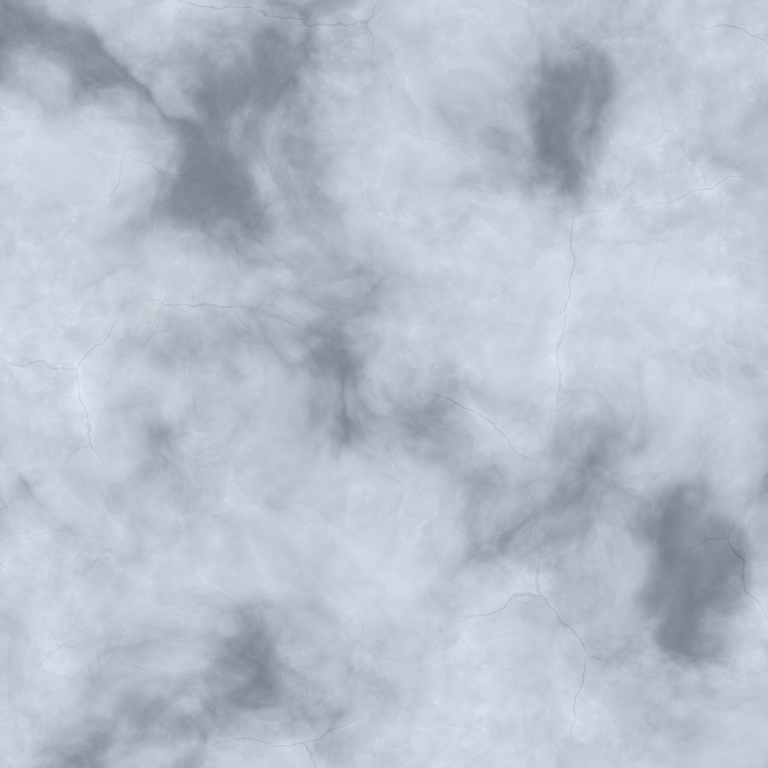
A Shadertoy shader for this texture:

```glsl
// Pale blue-grey marble: soft warped clouds with smoky dark veins,
// crisp flake outlines and sparse thin cracks with light halos.
// Gradient noise shapes the tone; warped Voronoi borders give the cracks.

#define CLOUD_SCALE 3.5
#define CLOUD_CONTRAST 3.8
#define WARP 0.06
#define VEIN_DEPTH 1.8
#define VEIN_DIR vec2(0.45, -0.89)
#define CRACK_SCALE 4.0
#define CRACK_DARK 0.06
#define HALO_LIGHT 0.05
#define FLAKE_DEPTH 0.026
#define GRAIN 0.042
#define BRIGHTEST 0.855
#define DARKEST_LEVEL 2.15

vec2 hash22(vec2 p) {
    vec3 q = fract(p.xyx * vec3(0.1031, 0.1030, 0.0973));
    q += dot(q, q.yzx + 33.33);
    return fract((q.xx + q.yz) * q.zy);
}

float cornerSlope(vec2 cell, vec2 offset) {
    return dot(normalize(hash22(cell) - 0.5 + 1e-4), offset);
}

float gradientNoise(vec2 p) {
    vec2 i = floor(p), f = fract(p);
    vec2 u = f * f * f * (f * (f * 6.0 - 15.0) + 10.0);
    vec2 e = vec2(1.0, 0.0);
    return mix(mix(cornerSlope(i, f), cornerSlope(i + e, f - e), u.x),
               mix(cornerSlope(i + e.yx, f - e.yx), cornerSlope(i + 1.0, f - 1.0), u.x), u.y);
}

float fbm(vec2 p, int octaves) {
    float sum = 0.0, amp = 1.0;
    for (int k = 0; k < octaves; k++) {
        sum += amp * gradientNoise(p);
        p = mat2(1.6, 1.2, -1.2, 1.6) * p + 17.3;
        amp *= 0.53;
    }
    return sum;
}

vec2 fbm2(vec2 p, int octaves) {
    return vec2(fbm(p, octaves), fbm(p + 41.7, octaves));
}

// Distance to the nearest Voronoi border, in cells
float borderDistance(vec2 p) {
    vec2 cell = floor(p), f = fract(p), nearest = vec2(0.0);
    float best = 8.0, border = 8.0;
    for (int y = -1; y <= 1; y++)
    for (int x = -1; x <= 1; x++) {
        vec2 g = vec2(x, y);
        vec2 r = g + hash22(cell + g) - f;
        if (dot(r, r) < best) { best = dot(r, r); nearest = r; }
    }
    for (int y = -2; y <= 2; y++)
    for (int x = -2; x <= 2; x++) {
        vec2 g = vec2(x, y);
        vec2 r = g + hash22(cell + g) - f;
        vec2 across = r - nearest;
        if (dot(across, across) > 1e-5)
            border = min(border, dot(0.5 * (r + nearest), normalize(across)));
    }
    return border;
}

// Smoky band, sharp on one side and diffuse on the other
float smokyVein(vec2 p) {
    vec2 q = vec2(dot(p, VEIN_DIR), dot(p, vec2(-VEIN_DIR.y, VEIN_DIR.x)));
    float n = gradientNoise(q * vec2(1.4, 3.2) + 5.2) + 0.06 * fbm(p * 9.0, 4);
    float band = n > 0.0 ? exp(-n / 0.04) : exp(n / 0.12);
    return band * smoothstep(-0.1, 0.25, gradientNoise(p * 2.6 + 23.1));
}

// Crack line in x, light halo in y
vec2 cracks(vec2 p, float scale, float pixel) {
    vec2 bent = p + 0.03 * fbm2(p * 5.0 + 3.0, 2) + 0.008 * fbm2(p * 28.0, 3);
    float d = borderDistance(bent * scale + 7.0) / scale;
    float present = smoothstep(0.0, 0.24, gradientNoise(p * 4.3 + scale * 9.1));
    float line = 1.0 - smoothstep(0.0003, 0.0003 + max(0.0016, 1.2 * pixel), d);
    return vec2(line, exp(-d / 0.018)) * present;
}

// Patch with one crisp outline that fades inward
float flake(vec2 p, float level) {
    float n = fbm(p, 6) - level;
    return smoothstep(0.0, 0.025, n) * exp(-max(n, 0.0) / 0.14);
}

void mainImage(out vec4 fragColor, in vec2 fragCoord) {
    vec2 p = fragCoord / iResolution.y;
    float pixel = 1.0 / iResolution.y;

    // Clouds: warped noise, billows and smoky veins
    vec2 warped = p + WARP * fbm2(p * 3.5 + 11.0, 3);
    float cloud = CLOUD_CONTRAST * fbm(warped * CLOUD_SCALE + 2.4, 7);
    cloud += 2.0 * (abs(fbm(warped * 5.5 + 31.0, 6)) - 0.18);
    cloud -= VEIN_DEPTH * smokyVein(warped);

    // Tone: long dark tail, limited softly at the bottom
    cloud = log(1.0 + exp(3.0 * (cloud + DARKEST_LEVEL))) / 3.0 - DARKEST_LEVEL;
    float tone = BRIGHTEST - 0.0845 * exp(-0.64 * cloud);

    // Flakes: dark and light patches with crisp edges
    tone -= FLAKE_DEPTH * flake(warped * 6.0 + 53.0, 0.1);
    tone += FLAKE_DEPTH * flake(warped * 8.0 + 87.0, 0.12);

    // Cracks: sparse long ones and fainter fine branches
    vec2 crack = cracks(p, CRACK_SCALE, pixel);
    crack += 0.4 * cracks(p + 0.37, CRACK_SCALE * 2.1, pixel);
    tone += HALO_LIGHT * crack.y * (0.7 + 1.5 * fbm(p * 14.0, 5)) - CRACK_DARK * crack.x;

    // Mottling and pale specks
    float mottle = 0.4 + 0.6 * smoothstep(-0.2, 0.3, gradientNoise(p * 6.0 + 71.0));
    tone += GRAIN * mottle * fbm(p * 34.0, 4);
    tone += 0.7 * GRAIN * mottle * smoothstep(0.32, 0.6, gradientNoise(p * 110.0));

    // Cool grey tint, slightly more violet in the dark
    vec3 tint = mix(vec3(-0.022, 0.0, 0.05), vec3(-0.03, 0.0, 0.041), smoothstep(0.54, 0.74, tone));
    fragColor = vec4(clamp(tone + tint, 0.0, 1.0), 1.0);
}
```
